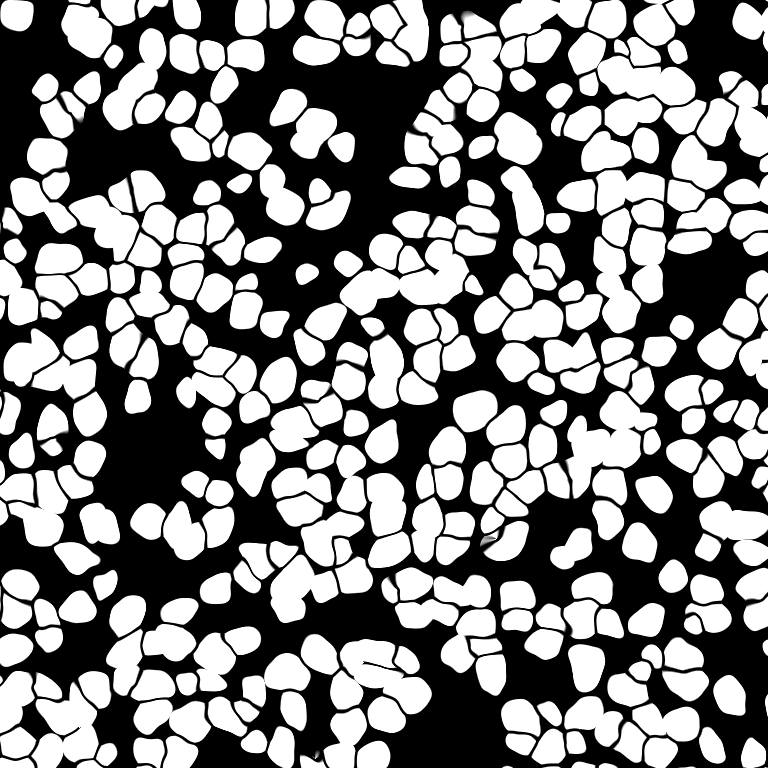
A WebGL 1 fragment shader for this pattern:

```glsl
precision highp float;
// Scattered white rounded grains on black, packed like separated cells.
// Each square of a jittered grid may hold one wobbly ellipse; touching grains
// are split by a thin dark seam, except for some pairs that fuse.

uniform vec2 u_resolution;

const float GRID = 23.0;         // grid squares across the canvas
const float JITTER = 0.75;       // scatter of centres, in squares
const float SMALLEST = 0.28;     // grain radii, in squares
const float LARGEST = 0.62;
const float HALF_SEAM = 0.04;    // half width of the seam, in squares
const float FUSED_SHARE = 0.25;  // share of neighbour pairs without a seam
const float FAR = 10.0;
const float TAU = 6.2831853;
const vec3 BACKGROUND = vec3(0.0);
const vec3 GRAIN = vec3(1.0);

// Three random values from a 2D point
vec3 hash3(vec2 p) {
  vec3 q = fract(p.xyx * vec3(0.1031, 0.1030, 0.0973));
  q += dot(q, q.yxz + 33.33);
  return fract((q.xxy + q.yzz) * q.zyx);
}

// Smooth value noise, two channels
vec2 noise2(vec2 p) {
  vec2 i = floor(p);
  vec2 f = fract(p);
  f = f * f * (3.0 - 2.0 * f);
  vec2 low = mix(hash3(i).xy, hash3(i + vec2(1.0, 0.0)).xy, f.x);
  vec2 high = mix(hash3(i + vec2(0.0, 1.0)).xy, hash3(i + 1.0).xy, f.x);
  return mix(low, high, f.y);
}

// Approximate signed distance to an ellipse with an uneven outline
float wobblyEllipse(vec2 p, float radius, float stretch, float angle, vec2 phase) {
  float c = cos(angle);
  float s = sin(angle);
  vec2 q = vec2(c * p.x + s * p.y, c * p.y - s * p.x) / vec2(stretch, 1.0 / stretch);
  float turn = atan(q.y, q.x + 1e-5);
  float outline = 1.0 + 0.06 * sin(3.0 * turn + phase.x) + 0.035 * sin(4.0 * turn + phase.y);
  return length(q) - radius * outline;
}

// Distance to the grain of one grid square, or FAR if the square is empty
float grainDistance(vec2 p, vec2 id) {
  vec3 place = hash3(id + 17.0);
  vec3 form = hash3(id + 71.0);
  float density = 0.4 + 0.75 * noise2(id * 0.3 + 5.0).x;
  if (place.z > density) return FAR;
  vec2 centre = id + 0.5 + JITTER * (place.xy - 0.5);
  float radius = mix(SMALLEST, LARGEST, sqrt(form.x));
  float stretch = mix(1.0, 1.3, form.y);
  vec2 phase = TAU * hash3(id + 131.0).xy;
  return wobblyEllipse(p - centre, radius, stretch, TAU * form.z, phase);
}

// Signed distance to the grains, with seams cut between neighbours
float grainField(vec2 p) {
  vec2 home = floor(p);
  vec2 nearestId = home;
  float nearest = FAR;
  for (int y = -1; y <= 1; y++) {
    for (int x = -1; x <= 1; x++) {
      vec2 id = home + vec2(float(x), float(y));
      float d = grainDistance(p, id);
      if (d < nearest) {
        nearest = d;
        nearestId = id;
      }
    }
  }

  float field = nearest;
  for (int y = -1; y <= 1; y++) {
    for (int x = -1; x <= 1; x++) {
      vec2 id = home + vec2(float(x), float(y));
      bool isOther = distance(id, nearestId) > 0.5;
      bool isSplit = hash3(id + nearestId + 211.0).x > FUSED_SHARE;
      if (isOther && isSplit) {
        float toBorder = 0.5 * (grainDistance(p, id) - nearest);
        field = max(field, HALF_SEAM - toBorder);
      }
    }
  }
  return field;
}

void main() {
  float side = min(u_resolution.x, u_resolution.y);
  vec2 p = gl_FragCoord.xy / side * GRID;
  float pixel = GRID / side;

  // A slight warp roughens the outlines
  p += 0.16 * (noise2(p * 2.2 + 40.0) - 0.5);

  float coverage = clamp(0.5 - grainField(p) / pixel, 0.0, 1.0);
  gl_FragColor = vec4(mix(BACKGROUND, GRAIN, coverage), 1.0);
}
```
